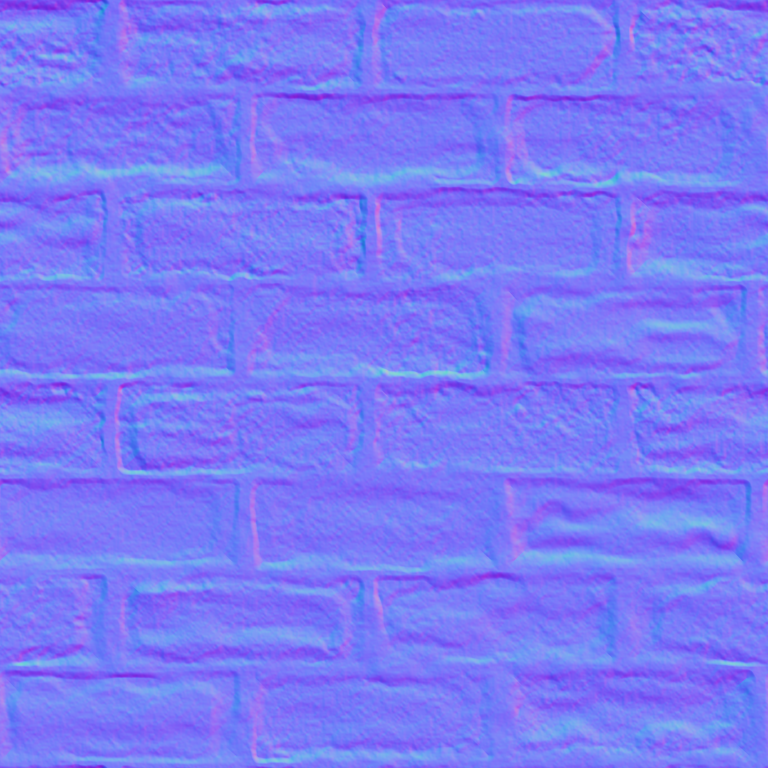
A WebGL 2 fragment shader for this texture map:

```glsl
#version 300 es
precision highp float;
// Tangent-space normal map of a worn brick wall in running bond, 3 bricks by 8 courses.
// A height field (beveled bricks, dished faces, chips, grain) is differentiated
// and its slope is packed into red and green; all noise wraps at the canvas edge.

#define BRICKS vec2(3.0, 8.0)
#define JOINT vec2(0.0085, 0.0050)
#define BEVEL vec2(0.005, 0.018)
#define DEPTH 0.0031
#define DISH 0.0034
#define STREAK 0.0135
#define CHIPS 0.0048
#define GRAIN 0.00074
#define TILT vec2(0.010, 0.045)
#define SLOPE_STEP 0.001
#define FLAT_TINT vec2(0.480, 0.478)

uniform vec2 u_resolution;
out vec4 fragColor;

float hash(vec2 p) {
    return fract(sin(dot(p, vec2(127.1, 311.7))) * 43758.5453);
}

// Value noise that repeats after freq cells
float noise(vec2 uv, vec2 freq) {
    vec2 p = uv * freq;
    vec2 cell = floor(p);
    vec2 f = p - cell;
    f = f * f * f * (f * (f * 6.0 - 15.0) + 10.0);
    vec2 lo = mod(cell, freq);
    vec2 hi = mod(cell + 1.0, freq);
    float bottom = mix(hash(lo), hash(vec2(hi.x, lo.y)), f.x);
    float top = mix(hash(vec2(lo.x, hi.y)), hash(hi), f.x);
    return mix(bottom, top, f.y);
}

float roundBox(vec2 p, vec2 halfSize, float radius) {
    vec2 q = abs(p) - halfSize + radius;
    return length(max(q, 0.0)) + min(max(q.x, q.y), 0.0) - radius;
}

float wallHeight(vec2 uv) {
    // Slightly wavy courses, every other one shifted by half a brick
    vec2 wobble = vec2(noise(uv, vec2(18.0)), noise(uv + 0.37, vec2(14.0))) - 0.5;
    vec2 p = uv - vec2(0.0, 0.0055) + wobble * vec2(0.007, 0.006);
    float course = floor(p.y * BRICKS.y);
    float wrappedCourse = mod(course, BRICKS.y);
    float shift = mod(course, 2.0) < 0.5 ? -0.015 : 0.148;
    shift += (hash(vec2(wrappedCourse, 5.3)) - 0.5) * 0.016;
    vec2 grid = vec2(p.x - shift, p.y) * BRICKS;
    vec2 id = mod(floor(grid), BRICKS);
    vec2 local = (fract(grid) - 0.5) / BRICKS;

    // Individual character of each brick
    float sizeRnd = hash(id + 11.3);
    float wear = hash(id + 23.7);
    float dishRnd = hash(id + 37.1);
    float streakRnd = hash(id + 51.9);
    vec2 tilt = (vec2(hash(id + 67.2), hash(id + 83.4)) - 0.5) * TILT;
    local.x += (sizeRnd - 0.5) * 0.005;

    // Brick body: the bevel is crisp in places and worn away in others
    float ragged = noise(uv, vec2(64.0)) - 0.5 + 0.6 * (noise(uv, vec2(130.0)) - 0.5);
    vec2 halfSize = 0.5 / BRICKS - JOINT - 0.001 * wear;
    float d = roundBox(local, halfSize, 0.008) + ragged * 0.0034 * (0.4 + wear);
    float softness = smoothstep(0.2, 0.8, noise(uv + 0.47, vec2(17.0, 21.0)));
    float body = smoothstep(0.0035, -mix(BEVEL.x, BEVEL.y, softness), d);
    float inner = smoothstep(-0.002, -0.028, d);

    // Rounded inner plateau, raised on some bricks and sunken on others
    float bend = (noise(uv, vec2(20.0)) - 0.5) * 0.026 + ragged * 0.004;
    float face = roundBox(local, halfSize - vec2(0.022, 0.011), 0.034) + bend;
    float dishSign = dishRnd < 0.4 ? -1.0 : 1.0;
    float dish = smoothstep(0.009, -0.010, face) * dishSign * mix(0.25, 1.0, fract(dishRnd * 7.0));

    // Long shallow dents along the face, with ragged outlines
    vec2 bent = uv + (vec2(noise(uv, vec2(31.0)), noise(uv + 0.7, vec2(31.0))) - 0.5) * 0.014;
    float dent = noise(bent + 0.13, vec2(6.0, 25.0)) - 0.5;
    dent += 0.4 * (noise(bent, vec2(15.0, 46.0)) - 0.5);
    float streak = dent * inner * mix(0.22, 1.0, streakRnd * streakRnd);

    // Chipped patches gather around the rim of worn bricks
    float patchMask = smoothstep(0.4, 0.75, noise(uv + 0.61, vec2(13.0)));
    float rim = smoothstep(-0.028, -0.006, d) * smoothstep(0.3, 0.7, noise(uv, vec2(23.0)));
    float chipAmount = mix(0.08, 1.0, wear) * max(rim * 0.85, patchMask * 0.65);
    float chip = noise(bent, vec2(68.0, 82.0)) - 0.5;
    chip += 0.4 * (noise(uv + 0.29, vec2(145.0)) - 0.5);

    // Fine pitting, softer inside the mortar
    float grain = noise(uv, vec2(172.0)) + 0.35 * noise(uv, vec2(310.0));
    grain *= mix(0.6, 0.6 + 0.45 * wear, body);

    // Mortar swells and sinks, so that the joints fade in and out
    float swell = noise(uv + 0.21, vec2(11.0, 19.0)) * 0.0016;
    float trowel = (noise(uv, vec2(38.0)) - 0.5) * 0.0024;

    float brick = DEPTH + dot(tilt, local) + DISH * dish + CHIPS * chip * chipAmount;
    return mix(swell + trowel, brick, body) + STREAK * streak + GRAIN * grain;
}

void main() {
    vec2 uv = gl_FragCoord.xy / u_resolution;
    vec2 e = vec2(SLOPE_STEP, 0.0);

    // Central differences give the slope of the wall
    vec2 slope = vec2(wallHeight(uv + e.xy) - wallHeight(uv - e.xy),
                      wallHeight(uv + e.yx) - wallHeight(uv - e.yx)) / (2.0 * SLOPE_STEP);
    vec3 normal = normalize(vec3(slope, 1.0));

    // Pack the normal into colour
    fragColor = vec4(FLAT_TINT + 0.5 * normal.xy, 0.49 + 0.485 * normal.z, 1.0);
}
```
